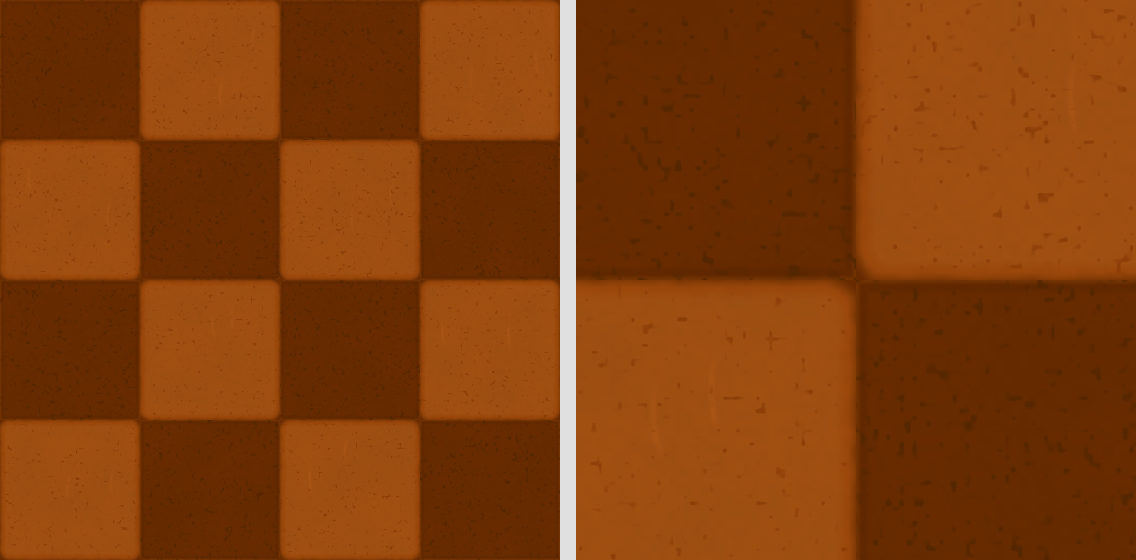
Left, the full canvas; right, a detail of the centre.
Give the GLSL for this pattern, as a WebGL 1 fragment shader.

```glsl
precision highp float;
// Four by four checkerboard of warm orange and dark brown clay tiles.
// Orange tiles are rounded boxes with soft, worn rims over a brown ground;
// wrapped value noise adds fine specks, faint mottling and hairline scratches.

uniform vec2 u_resolution;

float hash(vec2 p) {
  vec3 q = fract(vec3(p.xyx) * 0.1031);
  q += dot(q, q.yzx + 33.33);
  return fract((q.x + q.y) * q.z);
}

// Value noise over the unit canvas that wraps after a whole number of cells.
float wrapNoise(vec2 uv, float cells, float seed) {
  vec2 p = uv * cells;
  vec2 i = floor(p);
  vec2 f = fract(p);
  f = f * f * (3.0 - 2.0 * f);
  vec2 a = mod(i, cells) + seed;
  vec2 b = mod(i + 1.0, cells) + seed;
  return mix(mix(hash(a), hash(vec2(b.x, a.y)), f.x),
             mix(hash(vec2(a.x, b.y)), hash(b), f.x), f.y);
}

float roundedBox(vec2 p, float halfSize, float radius) {
  vec2 q = abs(p) - halfSize + radius;
  return length(max(q, 0.0)) + min(max(q.x, q.y), 0.0) - radius;
}

// Short, slightly bent vertical hairline, placed differently in each tile.
float scratch(vec2 p, vec2 tile, float seed, float blur) {
  vec2 center = vec2(hash(tile + seed), hash(tile + seed + 7.0)) * 0.7 - 0.35;
  vec2 d = p - center;
  float bend = 0.25 * (hash(tile + seed + 13.0) - 0.5);
  float across = abs(d.x - bend * d.y - 1.5 * d.y * d.y);
  float line = 1.0 - smoothstep(0.003, 0.009 + blur, across);
  return line * (1.0 - smoothstep(0.04, 0.11, abs(d.y)));
}

void main() {
  vec2 uv = gl_FragCoord.xy / u_resolution;
  vec2 grid = uv * 4.0;
  vec2 tile = floor(grid);
  vec2 p = fract(grid) - 0.5;
  float blur = 4.0 / min(u_resolution.x, u_resolution.y);
  float isOrange = 1.0 - mod(tile.x + tile.y, 2.0);

  // Uneven rims: a fine wobble shifts the distance to the tile border.
  float wobble = (wrapNoise(uv, 96.0, 3.0) - 0.5) * 0.008;
  float rim = roundedBox(p, 0.494, 0.07) + wobble;
  float edge = max(abs(p.x), abs(p.y));

  // Brown ground, a touch darker beside the joints, with a warm thin bleed.
  float mottle = wrapNoise(uv, 20.0, 11.0) - 0.5;
  vec3 brown = vec3(0.405, 0.168, 0.0) * (1.0 + 0.035 * mottle);
  brown *= 1.0 - 0.07 * smoothstep(0.46, 0.485, edge);
  brown = mix(brown, vec3(0.50, 0.23, 0.02),
              0.6 * smoothstep(0.488 - blur, 0.5, edge));

  // Orange face with a redder border just inside the rounded rim.
  vec3 orange = vec3(0.622, 0.308, 0.068) * (1.0 + 0.03 * mottle);
  orange = mix(orange, vec3(0.60, 0.27, 0.035),
               0.8 * smoothstep(-0.045, -0.012, rim));
  float marks = scratch(p, tile, 21.0, blur) + scratch(p, tile, 43.0, blur);
  orange += vec3(0.025, 0.015, 0.01) * min(marks, 1.0);

  // The face fades softly into the joint; rounded corners show the ground.
  vec3 joint = vec3(0.50, 0.225, 0.02);
  float face = 1.0 - smoothstep(-0.014 - blur * 0.5, 0.008 + blur * 0.5, rim);
  float corner = smoothstep(0.0, 0.025, rim);
  vec3 orangeTile = mix(mix(joint, vec3(0.41, 0.17, 0.0), corner), orange, face);
  vec3 color = mix(brown, orangeTile, isOrange);

  // Fine specks: rusty and sparse on orange, olive and denser on brown.
  float grain = wrapNoise(uv, 256.0, 5.0);
  float coarse = wrapNoise(uv, 160.0, 61.0);
  float rust = smoothstep(0.76, 0.95, grain) * smoothstep(0.35, 0.75, coarse);
  float olive = smoothstep(0.64, 0.92, grain) * smoothstep(0.25, 0.7, coarse);
  color = mix(color, vec3(0.53, 0.22, 0.015), 0.75 * rust * face * isOrange);
  color = mix(color, vec3(0.31, 0.145, 0.0), 0.75 * olive * (1.0 - isOrange));
  color *= 1.0 + 0.025 * (wrapNoise(uv, 200.0, 83.0) - 0.5);

  gl_FragColor = vec4(color, 1.0);
}
```
